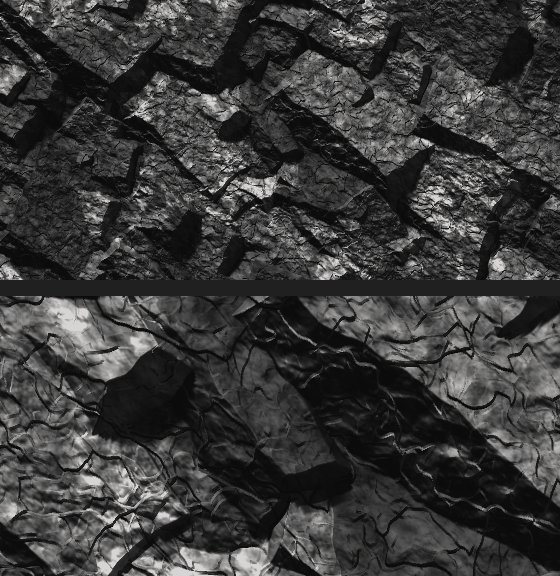
Top: the whole. Bottom: its middle third, enlarged.
A Shadertoy shader for this texture:

```glsl
// Dark fractured rock face: slabs and rubble stacked along one dip direction.
// Each block is a convex solid (tilted top cut by sloping sides) in a jittered
// grid; their union is a height field, roughened by cellular facets and sunlit.

#define DIP -0.62          // direction of the long fractures, radians
#define BLOCK 0.40         // size of the largest slabs
#define SHRINK 0.60        // size ratio from one layer to the next
#define LAYERS 3
#define TILT 1.05          // spread of the top face slopes
#define ROUGH 1.0          // strength of chips and grain
#define LICHEN 0.26        // extra brightness of the pale patches
#define EXPOSURE 1.25
#define CONTRAST 2.0       // exponent of the tone curve
#define SUN vec3(-0.35, 0.75, 0.60)
#define FILL vec3(0.75, -0.10, 0.60)

vec2 hash2(vec2 p) {
    vec3 q = fract(p.xyx * vec3(0.1031, 0.1030, 0.0973));
    q += dot(q, q.yzx + 33.33);
    return fract((q.xx + q.yz) * q.zy);
}

vec2 turn(vec2 p, float a) {
    float c = cos(a), s = sin(a);
    return vec2(p.x * c + p.y * s, p.y * c - p.x * s);
}

float noise(vec2 p) {
    vec2 i = floor(p), f = fract(p);
    f = f * f * (3.0 - 2.0 * f);
    vec2 e = vec2(0.0, 1.0);
    return mix(mix(hash2(i).x, hash2(i + e.yx).x, f.x),
               mix(hash2(i + e.xy).x, hash2(i + e.yy).x, f.x), f.y);
}

float fbm(vec2 p) {
    float sum = 0.0, amp = 0.5;
    for (int i = 0; i < 4; i++) {
        sum += amp * noise(p);
        p = turn(p, 0.6) * 2.03 + 11.7;
        amp *= 0.5;
    }
    return sum / 0.9375;
}

vec2 wobble(vec2 p) {
    return vec2(noise(p), noise(p + 31.0)) - 0.5;
}

// Cellular noise whose cells are small tilted planes
float facets(vec2 p) {
    vec2 cell = floor(p);
    float nearest = 9.0, height = 0.0;
    for (int j = -1; j <= 1; j++)
    for (int i = -1; i <= 1; i++) {
        vec2 id = cell + vec2(i, j), r = hash2(id), d = id + r - p;
        float dist = dot(d, d);
        if (dist < nearest) {
            nearest = dist;
            height = dot(hash2(id + 57.0) - 0.5, d) + 0.15 * r.x;
        }
    }
    return height;
}

// Union of one layer of blocks: x = height, y = random tint
vec2 blocks(vec2 p, float size, float seed) {
    vec2 pitch = size * vec2(1.4, 1.0), cell = floor(p / pitch);
    vec2 best = vec2(0.0);
    for (int j = -1; j <= 1; j++)
    for (int i = -1; i <= 1; i++) {
        vec2 id = cell + vec2(i, j);
        vec2 a = hash2(id + seed), b = hash2(id + seed + 71.3);
        vec2 d = turn(p - (id + 0.2 + 0.6 * a) * pitch, 0.8 * (b.x - 0.5));
        vec2 extent = size * mix(vec2(0.60, 0.45), vec2(1.05, 0.80), b.yx);
        vec2 slope = TILT * (fract(a.yx * 7.31 + b) - 0.5) + vec2(0.10, -0.14);
        float top = size * mix(0.20, 0.60, fract(a.x * 5.7 + b.y)) + dot(slope, d);
        // gentle sides face downhill, steep ones face uphill
        float ends = min(mix(1.1, 2.4, a.y) * (extent.x - d.x), 5.0 * (extent.x + d.x));
        float flanks = min(5.0 * (extent.y - d.y), mix(1.0, 1.6, a.x) * (extent.y + d.y));
        float h = min(top, min(ends, flanks));
        if (h > best.x) best = vec2(h, fract(b.x * 9.1 + a.y));
    }
    return best;
}

// All block layers, with wavering edges
vec2 shape(vec2 p) {
    p += 0.022 * wobble(p * 8.0) + 0.012 * wobble(p * 37.0);
    vec2 best = vec2(0.0);
    float size = BLOCK;
    for (int k = 0; k < LAYERS; k++) {
        vec2 layer = blocks(p, size, 17.0 + 29.0 * float(k));
        layer.x += 0.03 * float(k);
        if (layer.x > best.x) best = layer;
        size *= SHRINK;
    }
    return best;
}

// Blocks plus chips and grain
float relief(vec2 p) {
    vec2 w = p + 0.03 * wobble(p * 21.0) + 0.012 * wobble(p * 60.0);
    float chips = 0.040 * facets(w * vec2(5.0, 10.0)) + 0.018 * facets(w * vec2(18.0, 32.0))
                + 0.006 * facets(w * vec2(50.0, 75.0)) + 0.018 * fbm(p * vec2(30.0, 46.0));
    return shape(p).x + ROUGH * chips;
}

float shade(vec2 p) {
    vec3 sun = normalize(vec3(turn(SUN.xy, DIP), SUN.z));
    vec3 fill = normalize(vec3(turn(FILL.xy, DIP), FILL.z));
    vec2 rock = shape(p), e = vec2(0.003, 0.0);
    float h = relief(p);
    vec3 n = normalize(vec3(h - relief(p + e.xy), h - relief(p + e.yx), e.x));

    // soft cast shadow
    float cover = 0.0, reach = 0.012;
    for (int i = 0; i < 8; i++) {
        cover = max(cover, (shape(p + sun.xy * reach).x - rock.x) / reach - sun.z);
        reach *= 1.5;
    }
    float lit = 1.0 - smoothstep(0.0, 0.3, cover);
    float crevice = mix(0.5, 1.0, smoothstep(0.03, 0.15, rock.x));

    // pale patches, worn stone and fine speckle
    float patches = smoothstep(0.48, 0.54, fbm(p * vec2(17.0, 25.0)))
                  * smoothstep(0.35, 0.65, noise(p * 4.0 + 9.0));
    float albedo = mix(0.42, 0.66, rock.y) + LICHEN * patches;
    albedo *= 0.65 + 0.7 * fbm(p * vec2(48.0, 70.0));
    float light = 0.10 + 0.24 * max(dot(n, fill), 0.0) + 0.90 * lit * max(dot(n, sun), 0.0);
    return 0.04 + EXPOSURE * pow(min(albedo * light * crevice, 0.8), CONTRAST);
}

void mainImage(out vec4 fragColor, in vec2 fragCoord) {
    // two diagonal samples smooth the edges
    float tone = 0.0;
    for (int k = 0; k < 2; k++) {
        vec2 p = (fragCoord + 0.5 * (float(k) - 0.5)) / iResolution.y;
        tone += 0.5 * shade(turn(p, DIP) + 3.0);
    }
    fragColor = vec4(tone * vec3(1.0, 0.992, 0.988), 1.0);
}
```
